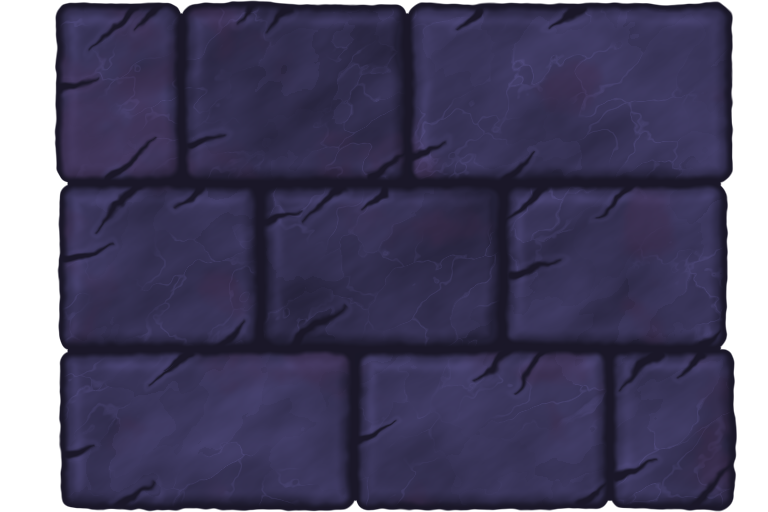
This texture is drawn by a WebGL 2 fragment shader. Its source:

```glsl
#version 300 es
precision highp float;
// Draws a worn wall of nine violet stone blocks in three staggered rows on white.
uniform vec2 u_resolution;
out vec4 fragColor;

// Lengths are fractions of the canvas height.
const vec3 BACKGROUND = vec3(1.0);
const vec3 MORTAR = vec3(0.10, 0.09, 0.155);
const vec3 STONE_DARK = vec3(0.135, 0.125, 0.215);
const vec3 STONE_LIGHT = vec3(0.29, 0.27, 0.455);
const vec3 STAIN = vec3(0.25, 0.16, 0.28);
const vec4 ROW_EDGES = vec4(0.005, 0.319, 0.642, 0.993);
// Block borders of each row, left to right, lowest row first.
const vec4 JOINTS[3] = vec4[3](
  vec4(0.118, 0.691, 1.191, 1.435),
  vec4(0.116, 0.508, 0.982, 1.420),
  vec4(0.110, 0.355, 0.797, 1.430));
const vec3 TONES[3] = vec3[3](
  vec3(0.56, 0.54, 0.57), vec3(0.46, 0.34, 0.46), vec3(0.54, 0.42, 0.58));
const vec4 WALL_CORE = vec4(0.132, 0.022, 1.408, 0.974);
const float GAP = 0.008;
const float CORNER = 0.022;
const float RAGGED = 0.010;
const float FACET_SCALE = 11.0;
const float CRACK_WIDTH = 0.007;

float hash(vec2 p) {
  vec3 q = fract(p.xyx * vec3(0.1031, 0.1030, 0.0973));
  q += dot(q, q.yzx + 33.33);
  return fract((q.x + q.y) * q.z);
}

float noise(vec2 p) {
  vec2 i = floor(p), f = fract(p);
  f = f * f * (3.0 - 2.0 * f);
  return mix(mix(hash(i), hash(i + vec2(1, 0)), f.x),
             mix(hash(i + vec2(0, 1)), hash(i + vec2(1, 1)), f.x), f.y);
}

float fbm(vec2 p) {
  float sum = 0.0, amp = 0.53;
  for (int i = 0; i < 4; i++) {
    sum += amp * noise(p);
    p = mat2(1.6, 1.2, -1.2, 1.6) * p + 5.3;
    amp *= 0.5;
  }
  return sum;
}

float roundBox(vec2 p, vec2 halfSize, float r) {
  vec2 q = abs(p) - halfSize + r;
  return length(max(q, 0.0)) + min(max(q.x, q.y), 0.0) - r;
}

// Chipped facets: x = distance to the cell border, y = random cell tone.
vec2 facets(vec2 p) {
  vec2 cell = floor(p);
  float near = 9.0, second = 9.0, tone = 0.0;
  for (int y = -1; y <= 1; y++)
    for (int x = -1; x <= 1; x++) {
      vec2 c = cell + vec2(x, y);
      float d = length(c + vec2(hash(c), hash(c + 31.7)) - p);
      if (d < near) { second = near; near = d; tone = hash(c + 77.1); }
      else second = min(second, d);
    }
  return vec2(second - near, tone);
}

// Tapered cracks that run inward from the block's border.
float cracks(vec2 p, vec2 halfSize, vec2 seed) {
  float best = 1.0;
  for (int i = 0; i < 4; i++) {
    vec2 s = seed + float(i) * 3.7;
    float side = i % 2 == 0 ? 1.0 : -1.0, along = hash(s) * 1.7 - 0.85;
    vec2 start = halfSize * (i < 3 ? vec2(along, side) : vec2(side, along));
    vec2 dir = -side * normalize(i < 3 ? vec2(0.9, 0.8) : vec2(1.0, 0.35));
    float len = mix(0.05, 0.13, hash(s + 9.0));
    float t = clamp(dot(p - start, dir), 0.0, len);
    best = min(best, length(p - start - dir * t) - CRACK_WIDTH * (1.0 - t / len));
  }
  return best;
}

void main() {
  vec2 p = gl_FragCoord.xy / u_resolution.y;
  float px = 1.0 / u_resolution.y;
  vec2 wobble = vec2(fbm(p * 13.0), fbm(p * 13.0 + 40.0)) - 0.5;
  vec2 w = p + RAGGED * wobble + 0.004 * (noise(p * 55.0) - 0.5);

  // Nearest block
  float d = 9.0, tone = 0.0;
  vec2 local, halfSize, id;
  for (int r = 0; r < 3; r++)
    for (int c = 0; c < 3; c++) {
      vec2 lo = vec2(JOINTS[r][c], ROW_EDGES[r]);
      vec2 hi = vec2(JOINTS[r][c + 1], ROW_EDGES[r + 1]);
      vec2 l = w - 0.5 * (lo + hi), h = 0.5 * (hi - lo) - GAP;
      float box = roundBox(l, h, CORNER);
      if (box < d) { d = box; local = l; halfSize = h; id = vec2(c, r); tone = TONES[r][c]; }
    }

  // Painted stone: diagonal strokes, facets and pale veins
  vec2 q = p + id * 7.3;
  vec2 slant = mat2(0.82, -0.57, 0.57, 0.82) * q;
  float strokes = fbm(slant * vec2(7.0, 19.0));
  float clouds = fbm(q * 6.0 + 11.0);
  vec2 chip = facets(slant * FACET_SCALE * vec2(0.75, 1.25) + 1.5 * wobble + 1.2 * strokes);
  float vein = (1.0 - smoothstep(0.01, 0.09, chip.x)) * smoothstep(0.42, 0.68, fbm(q * 9.0 + 3.0));
  float value = tone + 0.55 * (strokes - 0.5) + 0.5 * (clouds - 0.5) + 0.16 * (chip.y - 0.5) + 0.24 * vein;

  // Bevel lit from the upper left
  vec2 edge = abs(local) - halfSize;
  float upright = smoothstep(-0.015, 0.015, edge.x - edge.y);
  float facing = dot(mix(vec2(0, sign(local.y)), vec2(sign(local.x), 0), upright), vec2(-0.7, 0.8));
  float worn = smoothstep(0.25, 0.65, noise(q * 17.0));
  float ridge = exp(-pow((d + 0.024) / 0.012, 2.0));
  value += ridge * (0.14 + 0.14 * facing) * (0.4 + 0.8 * worn);
  value -= 0.32 * smoothstep(-0.03, 0.0, d) * (1.0 - 0.5 * facing);

  // Cracks with a pale lip
  float crack = cracks(local + 0.035 * wobble, halfSize, id * 5.1 + 2.0);
  value += 0.13 * exp(-pow((crack - 0.009) / 0.005, 2.0));
  vec3 stone = mix(STONE_DARK, STONE_LIGHT, clamp(value, 0.0, 1.15));
  stone = mix(stone, STAIN, 0.35 * smoothstep(0.56, 0.75, fbm(q * 7.0 + 23.0)));
  stone = mix(MORTAR, stone, smoothstep(-0.002, 0.005, crack));

  // Mortar and outline
  vec3 color = mix(stone, MORTAR, smoothstep(-0.010, 0.004, d));
  vec2 coreCenter = 0.5 * (WALL_CORE.xy + WALL_CORE.zw);
  float core = roundBox(p - coreCenter, 0.5 * (WALL_CORE.zw - WALL_CORE.xy), 0.01);
  float wall = min(d - GAP, core);
  fragColor = vec4(mix(color, BACKGROUND, smoothstep(-px, px, wall)), 1.0);
}
```
